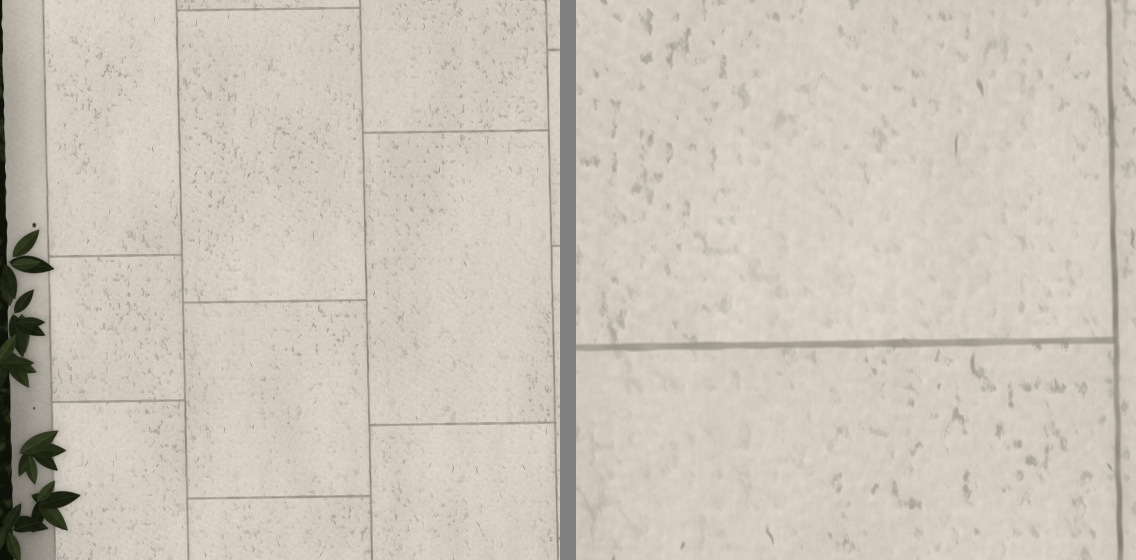
Left: the whole. Right: its middle third, enlarged.
Give the GLSL for this texture, as a Shadertoy shader.

```glsl
// Pale travertine paving: columns of slabs in three lengths with staggered joints,
// a grey kerb and dark leaves along the left side. Joints come from a slightly
// tilted frame; pits, streaks and nicks come from hashed value noise.

const vec2 TILT = vec2(0.0215, 0.014);                      // lean of the joints
const vec4 COLUMN_EDGES = vec4(0.077, 0.315, 0.643, 0.975);
const vec4 LONG_SLAB_BASE = vec4(0.5405, 0.455, 0.2316, 0.025);
const vec4 SECOND_JOINT = vec4(0.872, 0.782, 0.782, 0.872);
const float LONG_SLAB = 0.522;
const float COURSE_PERIOD = 1.132;
const float CROSS_JOINT_HALF = 0.0021;
const float SIDE_JOINT_HALF = 0.0016;
const float JOINT_SOFTNESS = 0.0011;
const float KERB_LEFT = 0.003;
const float LEAVES_PER_TWIG = 5.0;
const vec2 PIT_SCALE = vec2(185.0, 115.0);
const vec3 STONE = vec3(0.833, 0.802, 0.758);
const vec3 KERB = vec3(0.735, 0.712, 0.665);
const vec3 PIT = vec3(0.58, 0.56, 0.52);
const vec3 JOINT = vec3(0.60, 0.575, 0.525);
const vec3 CRACK = vec3(0.38, 0.37, 0.32);
const vec3 LEAF_DARK = vec3(0.08, 0.10, 0.045);
const vec3 LEAF_LIGHT = vec3(0.20, 0.235, 0.13);
const vec2 TWIGS[6] = vec2[6](vec2(0.018, 0.530), vec2(0.030, 0.430), vec2(0.005, 0.360),
                              vec2(0.045, 0.190), vec2(0.062, 0.105), vec2(0.015, 0.060));

float hash(vec2 p) {
    return fract(sin(dot(p, vec2(127.1, 311.7))) * 43758.5453);
}

float noise(vec2 p) {
    vec2 i = floor(p), f = fract(p);
    f = f * f * (3.0 - 2.0 * f);
    return mix(mix(hash(i), hash(i + vec2(1, 0)), f.x),
               mix(hash(i + vec2(0, 1)), hash(i + vec2(1, 1)), f.x), f.y);
}

float fbm(vec2 p) {
    float sum = 0.0, amp = 0.53;
    for (int i = 0; i < 4; i++) {
        sum += amp * noise(p);
        p = mat2(1.6, 1.2, -1.2, 1.6) * p + 7.3;
        amp *= 0.5;
    }
    return sum;
}

float band(float d, float halfWidth, float soft) {
    return 1.0 - smoothstep(halfWidth - soft, halfWidth + soft, abs(d));
}

// Sparse short upright cracks, one candidate per grid cell
float nicks(vec2 p) {
    vec2 g = p * vec2(24.0, 18.0), id = floor(g);
    vec2 q = (fract(g) - 0.3 - 0.4 * vec2(hash(id), hash(id + 5.1))) / vec2(24.0, 18.0);
    q.x += q.y * (hash(id + 2.7) - 0.5) + 0.004 * (noise(p * 140.0) - 0.5);
    float size = 0.003 + 0.007 * hash(id + 9.2);
    return step(0.75, hash(id + 3.3)) * (1.0 - smoothstep(0.2, 1.0, length(q / vec2(0.0018, size))));
}

// Stone surface: blotches, streaks, fine scratches, then many small faint pits
vec3 stone(vec2 p, vec3 base, float seed, float wear) {
    vec2 s = p + seed * vec2(3.7, 5.3);
    float patches = smoothstep(0.35, 0.7, fbm(s * vec2(11.0, 6.0)));
    float tone = 0.045 * (fbm(s * vec2(7.0, 5.0)) - 0.5) + 0.022 * (noise(s * vec2(38.0, 6.0)) - 0.5);
    tone += 0.05 * (fbm(s * 230.0) - 0.5) + 0.012 - 0.022 * patches;
    tone += 0.007 * sin(dot(p, vec2(300.0, 520.0)) + 5.0 * noise(p * 12.0)) * noise(s * 6.0 + 4.0);
    float grain = fbm(s * PIT_SCALE);
    float relief = grain - fbm((s + vec2(0.0018, -0.0018)) * PIT_SCALE);
    float pits = smoothstep(0.57, 0.82, grain) * mix(0.22, 0.66, patches);
    vec3 col = base + tone + wear * 0.065 * relief;
    col = mix(col, PIT, wear * pits);
    return mix(col, CRACK, wear * 0.4 * nicks(s));
}

// Lays one pointed leaf over col, with a pale midrib
vec3 addLeaf(vec3 col, vec2 p, vec2 root, float angle, float len, float tint, float px) {
    vec2 d = p - root, axis = vec2(cos(angle), sin(angle));
    vec2 q = vec2(dot(d, axis), dot(d, vec2(-axis.y, axis.x))) / len;
    float t = clamp(q.x, 0.0, 1.0);
    q.y += 0.2 * t * (1.0 - t) * (tint - 0.5);
    float edge = length(vec2(q.x - t, max(abs(q.y) - 0.6 * pow(t, 0.8) * (1.0 - t), 0.0))) * len;
    col *= 1.0 - 0.16 * exp(-edge * 150.0);
    vec3 green = mix(LEAF_DARK, LEAF_LIGHT, tint * (0.65 + 0.35 * step(0.0, q.y)));
    green += 0.05 * band(q.y * len, 0.0007, px) + 0.03 * (noise(p * 130.0) - 0.5);
    return mix(col, green, 1.0 - smoothstep(0.0, 0.002 + px, edge));
}

void mainImage(out vec4 fragColor, in vec2 fragCoord) {
    vec2 uv = fragCoord / iResolution.xy;
    float px = 0.8 / min(iResolution.x, iResolution.y);
    vec2 p = vec2(uv.x - TILT.x * (1.0 - uv.y), uv.y - TILT.y * uv.x);
    vec2 wobble = 0.0011 * (vec2(noise(uv * 70.0), noise(uv * 70.0 + 31.0)) - 0.5);

    // Slab lookup: column, then position in the repeating run of three lengths
    int column = int(dot(step(COLUMN_EDGES, vec4(p.x)), vec4(1.0))) - 1;
    int c = max(column, 0);
    float run = (p.y - LONG_SLAB_BASE[c]) / COURSE_PERIOD;
    float y = fract(run) * COURSE_PERIOD;
    float slab = 3.0 * floor(run) + step(LONG_SLAB, y) + step(SECOND_JOINT[c], y);
    float seed = hash(vec2(float(column) + 2.0, slab + 8.0));
    bool isKerb = column < 0;
    vec3 kerbTone = KERB * mix(0.84, 1.03, smoothstep(0.0, 0.7, uv.y)) * mix(0.9, 1.04, smoothstep(0.0, 0.07, p.x));
    vec3 col = stone(uv, isKerb ? kerbTone : STONE + 0.014 * (seed - 0.5), seed, isKerb ? 0.15 : 1.0);

    // Joints: soft cross joints, thin darker side joints with a faint halo
    float cross = min(min(y, COURSE_PERIOD - y), min(abs(y - LONG_SLAB), abs(y - SECOND_JOINT[c])));
    vec4 gaps = abs(p.x + wobble.x - COLUMN_EDGES);
    float side = min(min(gaps.x, gaps.y), min(gaps.z, gaps.w));
    float jointWear = 0.65 + 0.35 * noise(uv * 90.0);
    float soft = max(JOINT_SOFTNESS, px);
    if (!isKerb) col = mix(col, JOINT, jointWear * band(cross + wobble.y, CROSS_JOINT_HALF, soft));
    col *= 1.0 - 0.07 * exp(-side * 260.0);
    col = mix(col, mix(JOINT, CRACK, 0.45 * noise(uv * 40.0)), jointWear * band(side, SIDE_JOINT_HALF, soft));

    // Shade beside the kerb, debris, and the dark planting bed
    col *= 1.0 - 0.16 * exp(-uv.x * 14.0) * (1.0 - uv.y);
    for (float i = 0.0; i < 2.0; i++) {
        float speck = length((uv - vec2(0.061, 0.598 - 0.327 * i)) * vec2(1.0, 0.8)) + wobble.x;
        col = mix(col, LEAF_DARK, 1.0 - smoothstep(0.0, 0.0055 - 0.002 * i, speck));
    }
    vec3 bed = mix(LEAF_DARK * 0.7, LEAF_LIGHT, 0.7 * smoothstep(0.45, 0.8, fbm(uv * 60.0)));
    col = mix(bed, col, smoothstep(-0.0015, 0.0015, p.x - KERB_LEFT + 3.0 * wobble.x));

    // Twigs: each fans its leaves out over the kerb
    for (int k = 0; k < 6; k++) {
        for (float j = 0.0; j < LEAVES_PER_TWIG; j++) {
            vec2 id = vec2(float(k) + 1.0, j + 4.0);
            float angle = mix(-2.0, 1.1, (j + hash(id)) / LEAVES_PER_TWIG);
            float len = mix(0.044, 0.078, hash(id + 6.0));
            vec2 root = TWIGS[k] + 0.026 * (vec2(hash(id + 1.5), hash(id + 2.5)) - 0.5);
            col = addLeaf(col, uv, root, angle, len, hash(id + 3.5), px);
        }
    }
    fragColor = vec4(clamp(col, 0.0, 1.0), 1.0);
}
```
